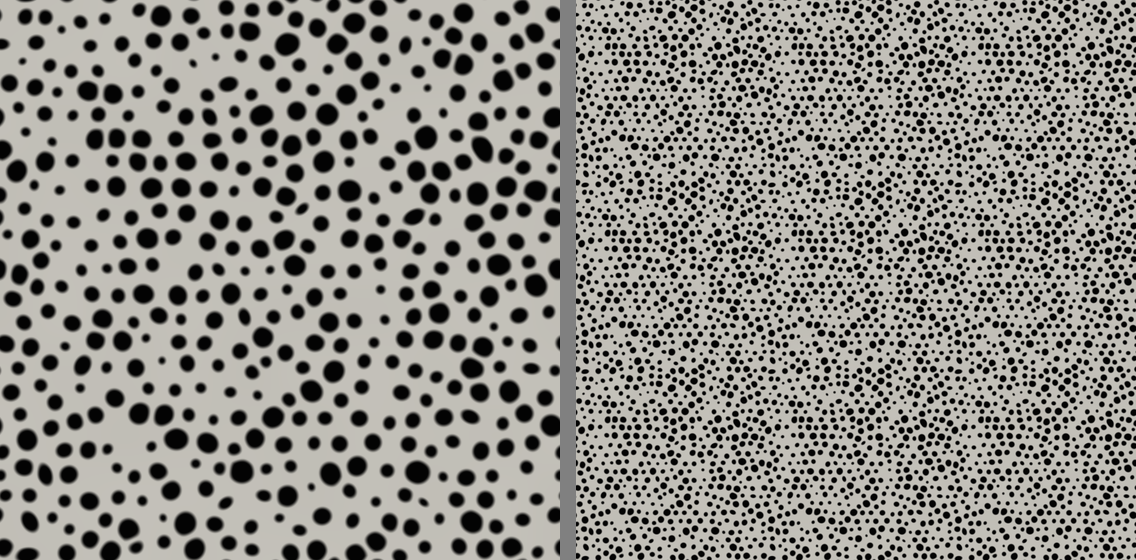
Left: one tile. Right: repeated 3 by 3.
Reproduce this pattern procedurally as a Shadertoy shader.

```glsl
const vec2 GRID = vec2(20.0, 22.0);   // columns and even number of rows
const float SPACING = 1.0 / 21.0;     // mean distance between dots

// Integer hash of a cell that wraps after `period` cells
vec3 hash(vec2 cell, vec2 period, uint salt) {
    uvec3 v = uvec3(uvec2(mod(cell + 0.5, period)), salt);
    v = v * 1664525u + 1013904223u;
    v.x += v.y * v.z; v.y += v.z * v.x; v.z += v.x * v.y;
    v ^= v >> 16u;
    v.x += v.y * v.z; v.y += v.z * v.x; v.z += v.x * v.y;
    return vec3(v >> 8u) * exp2(-24.0);
}

// Smooth noise that wraps on the canvas
float wrapNoise(vec2 uv, float repeats) {
    vec2 p = uv * repeats, cell = floor(p), f = p - cell;
    f = f * f * (3.0 - 2.0 * f);
    vec2 period = vec2(repeats), e = vec2(1.0, 0.0);
    return mix(mix(hash(cell, period, 7u).x, hash(cell + e.xy, period, 7u).x, f.x),
               mix(hash(cell + e.yx, period, 7u).x, hash(cell + e.xx, period, 7u).x, f.x), f.y);
}

// Jittered point on staggered rows, in units of the dot spacing
vec2 seedPoint(vec2 cell) {
    vec2 jitter = (hash(cell, GRID, 1u).xy - 0.5) * vec2(0.75, 0.8);
    float stagger = mod(cell.y, 2.0) < 0.5 ? -0.25 : 0.25;
    return (cell + 0.5 + jitter + vec2(stagger, 0.0)) / GRID / SPACING;
}

// Signed distance to the dot of one cell, pushed away from its neighbours
float dotDistance(vec2 p, vec2 cell) {
    vec2 center = seedPoint(cell), push = vec2(0.0);
    float crowding = 0.0;
    for (int j = -1; j <= 1; j++)
    for (int i = -1; i <= 1; i++) {
        if (i == 0 && j == 0) continue;
        vec2 away = center - seedPoint(cell + vec2(i, j));
        float dist = max(length(away), 0.01);
        float overlap = max(1.05 - dist, 0.0);
        push += away / dist * overlap * 0.4;
        crowding += overlap;
    }
    center += push * min(1.0, 0.4 / max(length(push), 0.01));

    // Random size, direction and stretch; long dots are rare
    vec3 size = hash(cell, GRID, 2u), form = hash(cell, GRID, 3u);
    float radius = max(0.318 + 0.17 * (size.x + size.y - 1.0) - 0.06 * crowding, 0.09);
    float angle = form.x * 6.2832;
    float stretch = 1.0 + 0.07 * form.y + 0.25 * pow(form.z, 40.0);
    vec2 axis = vec2(cos(angle), sin(angle)), offset = p - center;
    vec2 local = vec2(dot(offset, axis), dot(offset, vec2(-axis.y, axis.x)));
    return length(local * vec2(1.0 / stretch, stretch)) - radius;
}

float smoothMax(float a, float b, float k) {
    float h = max(k - abs(a - b), 0.0) / k;
    return max(a, b) + h * h * k * 0.25;
}

void mainImage(out vec4 fragColor, in vec2 fragCoord) {
    vec2 uv = fragCoord / iResolution.xy;
    vec2 p = uv / SPACING, home = floor(uv * GRID);

    // Nearest and second nearest dot
    float nearest = 9.0, second = 9.0;
    for (int j = -1; j <= 1; j++)
    for (int i = -1; i <= 1; i++) {
        float d = dotDistance(p, home + vec2(i, j));
        second = min(second, max(nearest, d));
        nearest = min(nearest, d);
    }

    // Keep a gap between touching dots, then soften the rims
    float shape = smoothMax(nearest, 0.1 - 0.5 * (second - nearest), 0.1);
    float ink = 1.0 - smoothstep(-0.09, 0.09, shape);

    // Faintly clouded ground
    vec3 ground = vec3(0.76, 0.75, 0.72) + 0.014 * (wrapNoise(uv, 9.0) - 0.5);
    vec3 black = vec3(0.01);
    fragColor = vec4(mix(ground, black, ink), 1.0);
}
```
